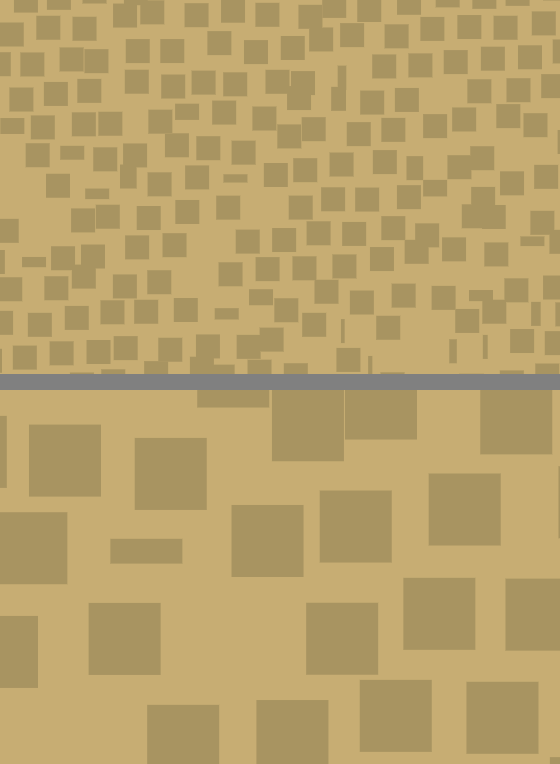
Top, the full canvas; bottom, a detail of the centre.
Reproduce this pattern procedurally as a Shadertoy shader.

```glsl
vec3 hash3(vec2 p) {
    vec3 q = fract(p.xyx * vec3(0.1031, 0.1030, 0.0973));
    q += dot(q, q.yxz + 33.33);
    return fract((q.xxy + q.yzz) * q.zyx);
}

float valueNoise(vec2 p) {
    vec2 cell = floor(p);
    vec2 f = smoothstep(0.0, 1.0, fract(p));
    float low = mix(hash3(cell).x, hash3(cell + vec2(1, 0)).x, f.x);
    float high = mix(hash3(cell + vec2(0, 1)).x, hash3(cell + vec2(1, 1)).x, f.x);
    return mix(low, high, f.y);
}

float boxDistance(vec2 p, vec2 halfSize) {
    vec2 d = abs(p) - halfSize;
    return max(d.x, d.y);
}

// Distance to the block that belongs to one lattice cell
float blockDistance(vec2 p, vec2 cell, mat2 lattice) {
    vec3 place = hash3(cell + 71.0);
    vec3 kind = hash3(cell + 193.0);

    // Calm patches keep the lattice, restless ones scatter it
    float disorder = smoothstep(0.4, 0.65, valueNoise(cell * 0.4 + 40.0));
    vec2 center = lattice * (cell + 0.5);
    center += (place.xy - 0.5) * mix(0.013, 0.052, disorder);

    // A few blocks are cut down to slivers, a few are missing
    vec2 halfSize = vec2(0.0321);
    if (kind.x < 0.12 * disorder) {
        float cut = mix(0.15, 0.7, kind.z);
        halfSize *= kind.y < 0.5 ? vec2(cut, 1.0) : vec2(1.0, cut);
    }
    return place.z < 0.02 + 0.05 * disorder ? 1.0 : boxDistance(p - center, halfSize);
}

void mainImage(out vec4 fragColor, in vec2 fragCoord) {
    vec2 uv = fragCoord / iResolution.y;

    // Skewed lattice: rows rise slightly and shift sideways
    mat2 lattice = mat2(0.0973, 0.0078, 0.0350, 0.0895);
    vec2 home = floor(inverse(lattice) * uv);

    float d = 1.0;
    for (int j = -1; j <= 1; j++)
        for (int i = -1; i <= 1; i++)
            d = min(d, blockDistance(uv, home + vec2(i, j), lattice));

    // Flat two-tone colouring with edges one pixel wide
    vec3 sand = vec3(0.78, 0.68, 0.45);
    vec3 umber = vec3(0.66, 0.58, 0.38);
    float coverage = clamp(0.5 - d * iResolution.y, 0.0, 1.0);
    fragColor = vec4(mix(sand, umber, coverage), 1.0);
}
```
